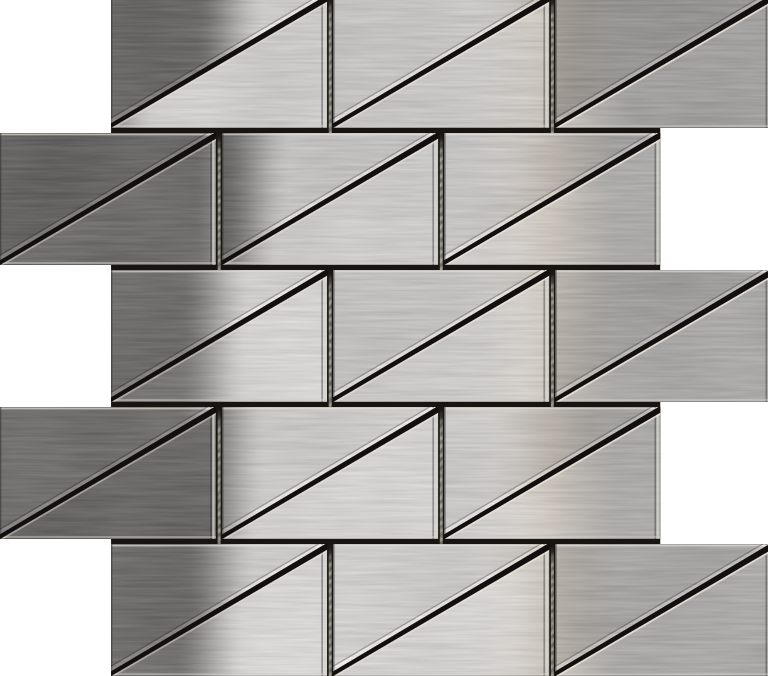
Give the GLSL for this pattern, as a Shadertoy shader.

```glsl
// Brushed steel brick mosaic: five staggered rows of three tiles, each cut by a diagonal slit.

const vec2 PITCH = vec2(0.3286, 0.2027);   // tile spacing, in canvas heights
const vec2 TILE = vec2(0.3195, 0.1950);    // visible tile size
const float TOP = -0.006;                  // top of the first row
const float COLUMNS = 3.0;

float hash(vec2 p) {
    vec3 q = fract(p.xyx * vec3(0.1031, 0.1030, 0.0973));
    q += dot(q, q.yzx + 33.33);
    return fract((q.x + q.y) * q.z);
}

float corner(vec2 cell, vec2 offset) {
    float angle = 6.2832 * hash(cell);
    return dot(vec2(cos(angle), sin(angle)), offset);
}

float gradientNoise(vec2 p) {
    vec2 i = floor(p), f = p - i;
    vec2 u = f * f * f * (f * (f * 6.0 - 15.0) + 10.0);
    vec2 e = vec2(1.0, 0.0);
    return mix(mix(corner(i, f), corner(i + e, f - e), u.x),
               mix(corner(i + e.yx, f - e.yx), corner(i + 1.0, f - 1.0), u.x), u.y);
}

// Coverage of the interior of a signed distance.
float cover(float d, float px) {
    return clamp(0.5 - d / px, 0.0, 1.0);
}

// Coverage of the interval from lo to hi.
float band(float x, float lo, float hi, float px) {
    return cover(max(lo - x, x - hi), px);
}

float boxDistance(vec2 p, vec2 halfSize) {
    vec2 d = abs(p) - halfSize;
    return max(d.x, d.y);
}

// Room reflection: dark on the left, bright in the middle, grey on the right.
float sheen(float x, vec2 cell, float lower) {
    float seed = hash(cell * 3.0 + lower * 17.0 + 5.0);
    float firstRow = step(cell.y, 0.5);
    float shift = 0.07 * (seed - 0.5) + 0.17 * firstRow * lower;
    float tone = mix(0.41, 0.78, smoothstep(0.29, 0.40, x + shift));
    float grey = 0.63 - 0.08 * firstRow * (1.0 - lower);
    tone = mix(tone, grey, smoothstep(0.72, 0.89, x - 0.04 * lower + 0.05 * (seed - 0.5)));
    return tone + 0.05 * (seed - 0.5) + 0.02 * lower;
}

vec3 steel(vec2 p, vec2 cell, float lower) {
    float seed = 40.0 * hash(cell + 9.0 * lower);
    float grain = 0.05 * gradientNoise(vec2(p.x * 5.0 + seed, p.y * 190.0))
                + 0.04 * gradientNoise(vec2(p.x * 18.0 - seed, p.y * 330.0));
    float cloud = 0.04 * gradientNoise(p * vec2(7.0, 4.0) + seed);
    float warm = 0.02 * exp(-pow((p.x - 0.81) / 0.07, 2.0));
    return vec3(sheen(p.x, cell, lower) + grain + cloud) + vec3(0.004 + warm, 0.0, -0.006 - warm);
}

// Dark joints with beaded mesh showing between neighbouring tiles.
vec3 backing(vec2 local, vec2 p, float px) {
    float gap = PITCH.x - TILE.x;
    float across = (local.x - TILE.x) / gap;
    float bead = 0.5 + 0.5 * cos(6.2832 * p.y / 0.0125 + 2.0 * across);
    float rough = gradientNoise(p * vec2(240.0, 150.0));
    vec3 mesh = vec3(0.43, 0.43, 0.39) + 0.17 * bead + 0.14 * rough;
    float strip = band(across, 0.27, 0.76, px / gap) * smoothstep(0.0, 0.035, local.y);
    return mix(vec3(0.09, 0.08, 0.07), mesh, strip);
}

vec3 tileColor(vec2 local, vec2 p, vec2 cell, float px) {
    // Diagonal from lower left to upper right; side is positive below it.
    vec2 a = vec2(0.003, TILE.y - 0.005), b = vec2(TILE.x - 0.001, 0.004);
    vec2 dir = normalize(b - a);
    float side = dot(local - a, vec2(-dir.y, dir.x));
    float along = local.x / TILE.x;
    vec3 color = mix(steel(p, cell, 0.0), steel(p, cell, 1.0), cover(-side, px));

    // Folded outer edges
    color = mix(color, color * 0.55, 0.7 * band(local.x, TILE.x - 0.0085, TILE.x - 0.006, px));
    color = mix(color, vec3(0.84, 0.84, 0.81), 0.75 * band(local.x, TILE.x - 0.0055, TILE.x - 0.002, px));
    color = mix(color, vec3(0.90, 0.88, 0.84), 0.65 * band(local.y, 0.001, 0.0035, px));
    color = mix(color, vec3(0.82, 0.81, 0.79), 0.5 * band(local.y, TILE.y - 0.004, TILE.y - 0.001, px));
    color = mix(color, vec3(0.20), 0.6 * band(local.x, 0.0, 0.002, px));

    // Bevels and slit
    float slit = mix(0.0030, 0.0043, along);
    float glint = mix(0.45, 0.85, smoothstep(0.3, 0.9, p.x));
    color = mix(color, color * 0.6, 0.6 * band(side, -0.0105, -0.0085, px));
    color = mix(color, color + 0.10, band(side, -0.0085, -slit, px));
    color = mix(color, vec3(0.92, 0.89, 0.85), glint * band(side, slit, slit + 0.0028, px));
    return mix(color, vec3(0.07, 0.06, 0.055), band(side, -slit, slit, px));
}

void mainImage(out vec4 fragColor, in vec2 fragCoord) {
    float px = 1.0 / iResolution.y;
    vec2 p = vec2(fragCoord.x, iResolution.y - fragCoord.y) * px;

    // Staggered cells; odd rows begin at the left border
    float row = floor((p.y - TOP) / PITCH.y);
    float start = 0.5 * PITCH.x * (1.0 - mod(row, 2.0));
    vec2 q = p - vec2(start, TOP);
    vec2 cell = vec2(floor(q.x / PITCH.x), row);
    vec2 local = q - cell * PITCH;

    // Joints between rows span only their shared width
    float joint = step(TILE.y, local.y);
    float width = COLUMNS * PITCH.x - (PITCH.x - TILE.x);
    float left = mix(start, 0.5 * PITCH.x, joint);
    float right = mix(start + width, width, joint);
    vec3 color = mix(vec3(1.0), backing(local, p, px), band(p.x, left, right, px));

    float present = step(0.0, cell.x) * step(cell.x, COLUMNS - 1.0);
    float mask = present * cover(boxDistance(local - 0.5 * TILE, 0.5 * TILE), px);
    color = mix(color, tileColor(local, p, cell, px), mask);
    fragColor = vec4(clamp(color, 0.0, 1.0), 1.0);
}
```
